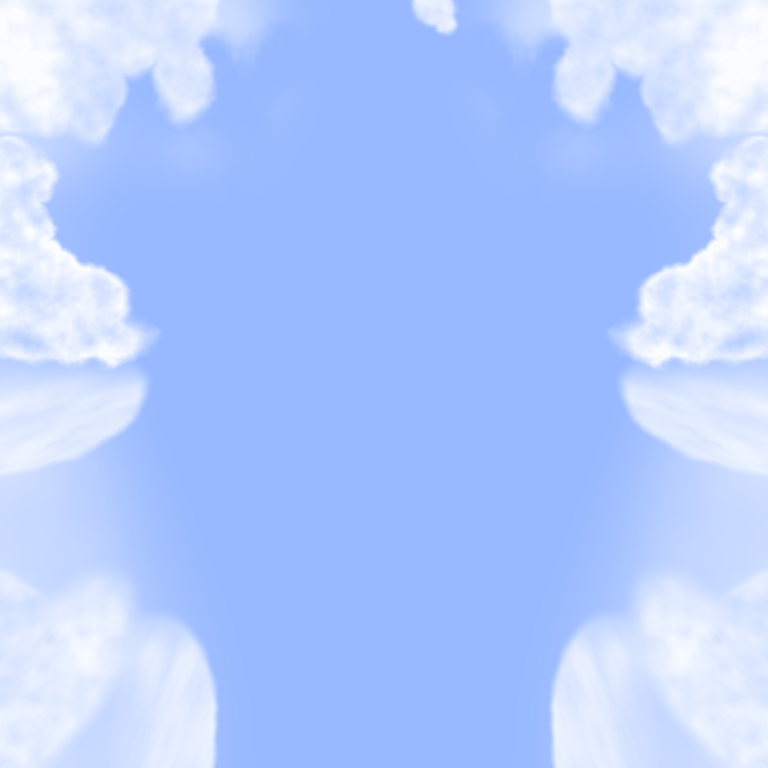
A WebGL 1 fragment shader for this background:

```glsl
precision highp float;
// Blue sky framed by mirrored clouds along the left and right sides.
// Noise-warped ellipses form cloud banks and feathered wisps over soft haze;
// a noise relief lights them, and one whiteness value blends sky to white.

uniform vec2 u_resolution;

const vec3 SKY = vec3(0.596, 0.725, 1.0);
const vec3 WHITE = vec3(0.985, 0.99, 1.0);
const float CRISP = 0.006;         // edge softness of dense clouds
const float SOFT = 0.025;          // edge softness of wisps
const float BILLOW = 0.042;        // edge distortion of dense clouds
const float FRAY = 0.014;          // edge distortion of wisps
const vec2 LIGHT = vec2(0.010, -0.014);

float hash(vec2 p) {
  p = fract(p * vec2(0.1031, 0.1137));
  p += dot(p, p.yx + 33.33);
  return fract((p.x + p.y) * p.x * 7.13 + p.y * 5.71);
}

float noise(vec2 p) {
  vec2 cell = floor(p), f = fract(p);
  f = f * f * (3.0 - 2.0 * f);
  return mix(mix(hash(cell), hash(cell + vec2(1.0, 0.0)), f.x),
             mix(hash(cell + vec2(0.0, 1.0)), hash(cell + 1.0), f.x), f.y);
}

float fbm(vec2 p) {
  float sum = 0.0, amplitude = 0.5;
  for (int i = 0; i < 5; i++) {
    sum += amplitude * noise(p);
    p = mat2(1.6, 1.2, -1.2, 1.6) * p + 17.3;
    amplitude *= 0.5;
  }
  return sum;
}

vec2 rotate(vec2 p, float angle) {
  float c = cos(angle), s = sin(angle);
  return vec2(c * p.x + s * p.y, c * p.y - s * p.x);
}

// Approximate depth inside an ellipse: positive within, negative outside
float depth(vec2 p, vec2 center, vec2 radius) {
  return (1.0 - length((p - center) / radius)) * min(radius.x, radius.y);
}

float tilted(vec2 p, vec2 center, vec2 radius, float angle) {
  return depth(rotate(p - center, angle), vec2(0.0), radius);
}

float glow(vec2 p, vec2 center, vec2 radius) {
  vec2 q = (p - center) / radius;
  return exp(-dot(q, q));
}

float cover(float d, float edge) {
  return smoothstep(-edge, edge, d);
}

// Layers a veil of whiteness over what is already there
float over(float base, float whiteness, float alpha) {
  return mix(base, max(base, whiteness), alpha);
}

void main() {
  vec2 uv = gl_FragCoord.xy / u_resolution;
  vec2 full = vec2(uv.x, 1.0 - uv.y);             // y runs downward
  vec2 p = vec2(min(full.x, 1.0 - full.x), full.y);

  vec2 warp = vec2(fbm(p * 19.0), fbm(p * 19.0 + 41.0)) - 0.48;
  vec2 b = p + warp * BILLOW;
  vec2 w = p + warp * FRAY;
  float detail = fbm(p * 13.0 + 5.0);
  float relief = detail - fbm((p + LIGHT) * 13.0 + 5.0);
  float fine = fbm(p * 36.0 + 9.0) - 0.48;
  float broad = fbm(p * 7.0 + 23.0);

  // Haze hugging the sides, wider and brighter toward the bottom
  float reach = mix(0.17, 0.36, smoothstep(0.3, 1.0, p.y));
  float strength = mix(0.16, 0.56, smoothstep(0.36, 0.62, p.y));
  float side = 1.0 - smoothstep(0.0, reach, p.x);
  float white = strength * side * (0.75 + 0.5 * broad);
  white += 0.30 * glow(p, vec2(0.05, 0.18), vec2(0.11, 0.06));
  white += 0.55 * glow(p, vec2(0.29, 0.04), vec2(0.07, 0.11))
         * smoothstep(0.38, 0.75, detail + 0.15 * broad);
  white += 0.22 * glow(p, vec2(0.25, 0.19), vec2(0.06, 0.04)) * detail;

  // Upper bank with a hanging lobe
  float top = depth(b, vec2(0.03, 0.01), vec2(0.15, 0.16));
  top = max(top, depth(b, vec2(0.18, -0.01), vec2(0.10, 0.11)));
  top = max(top, tilted(b, vec2(0.237, 0.085), vec2(0.036, 0.072), -0.25));
  top = max(top, depth(b, vec2(0.115, 0.125), vec2(0.045, 0.055)));
  float topTone = 0.84 + 1.0 * relief + 0.6 * (broad - 0.5) + 0.2 * fine;
  topTone -= 0.22 * smoothstep(0.08, 0.2, p.y) * (1.0 - smoothstep(0.1, 0.2, p.x));
  white = over(white, clamp(topTone, 0.3, 1.0), cover(top, 0.009));

  // Stacked side bank, flat at its base
  float bank = depth(b, vec2(0.0, 0.225), vec2(0.068, 0.05));
  bank = max(bank, depth(b, vec2(0.0, 0.305), vec2(0.066, 0.07)));
  bank = max(bank, tilted(b, vec2(0.055, 0.375), vec2(0.13, 0.06), 0.42));
  bank = max(bank, depth(b, vec2(0.075, 0.435), vec2(0.12, 0.042)));
  float rim = 1.0 - smoothstep(0.0, 0.022, bank);
  float bankTone = 0.72 + 1.7 * relief + 0.18 * rim + 0.35 * fine;
  white = over(white, clamp(bankTone, 0.28, 1.0), cover(bank, CRISP));

  // Leaf-like wisp below the bank, fading upward
  float grain = fbm(rotate(p, -0.35) * vec2(12.0, 48.0)) - 0.48;
  float leaf = tilted(w, vec2(0.035, 0.535), vec2(0.16, 0.078), -0.28);
  float leafFade = smoothstep(0.47, 0.54, p.y + 0.12 * p.x);
  white = over(white, 0.74 + 0.45 * grain, cover(leaf, CRISP) * leafFade);

  // Lower clouds sweeping down toward the corner
  float streak = fbm(rotate(p, -0.9) * vec2(9.0, 34.0) + 3.0) - 0.48;
  float crest = tilted(w, vec2(0.0, 0.80), vec2(0.075, 0.053), 0.45);
  white = over(white, 0.72 + relief, cover(crest, CRISP) * (1.0 - smoothstep(0.76, 0.86, p.y)));
  float sweep = tilted(w, vec2(0.065, 0.885), vec2(0.15, 0.073), -0.95);
  white = over(white, 0.76 + 0.35 * streak + 0.7 * relief, cover(sweep, SOFT * 0.6));

  // Upright feather, crisp on its inner edge and soft on the other
  float plume = fbm(rotate(p, 0.35) * vec2(44.0, 11.0)) - 0.48;
  float feather = tilted(w, vec2(0.19, 0.965), vec2(0.092, 0.17), 0.12);
  float featherFade = smoothstep(0.10, 0.22, p.x) * smoothstep(0.76, 0.87, p.y);
  white = over(white, 0.77 + 0.45 * plume, cover(feather, CRISP) * featherFade);

  // Small unmirrored puff at the top edge
  vec2 f = full + (vec2(fbm(full * 24.0), fbm(full * 24.0 + 31.0)) - 0.48) * 0.03;
  float puff = max(depth(f, vec2(0.565, 0.005), vec2(0.026, 0.025)),
                   depth(f, vec2(0.576, 0.025), vec2(0.013, 0.017)));
  white = over(white, 0.78 + fine, cover(puff, CRISP));

  gl_FragColor = vec4(mix(SKY, WHITE, clamp(white, 0.0, 1.0)), 1.0);
}
```
